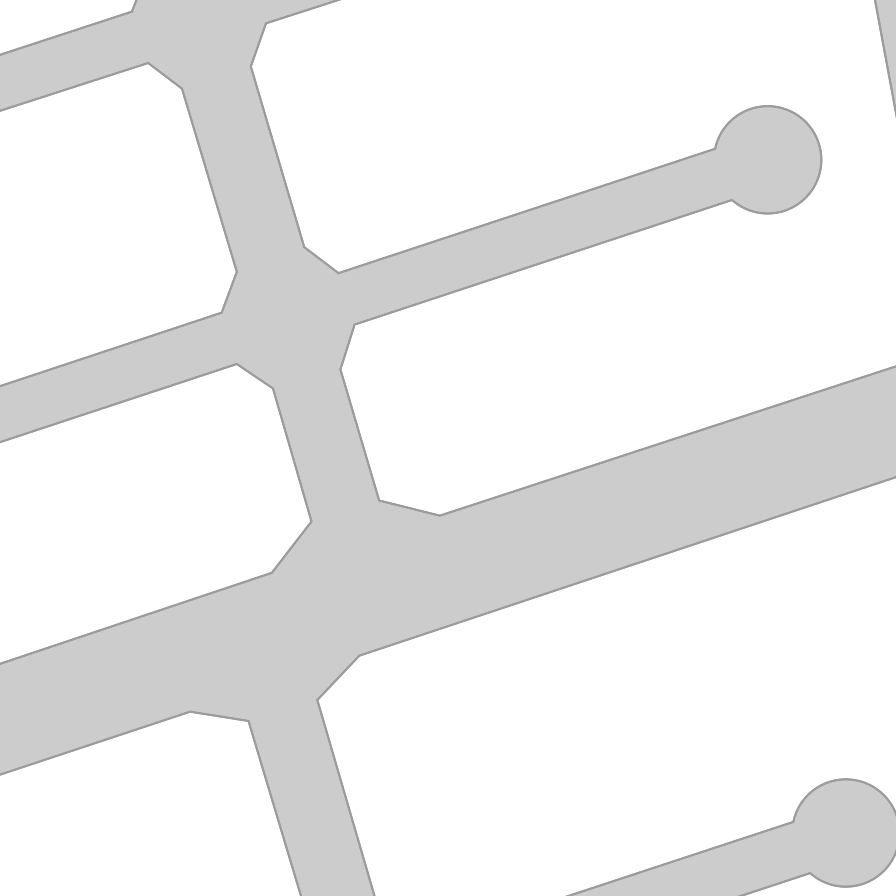
Give the GLSL for this pattern, as a WebGL 2 fragment shader.

```glsl
#version 300 es
precision highp float;

uniform vec2 u_resolution;
out vec4 fragColor;

// Lengths are in plan units, PLAN_SIZE of them per canvas side
const float PLAN_SIZE = 768.0;
const float STEM_HALF_WIDTH = 23.1;
const float BULB_RADIUS = 46.0;
const float STROKE_HALF_WIDTH = 1.0;
const vec3 BLOCK_COLOR = vec3(1.0);
const vec3 ROAD_COLOR = vec3(0.8);
const vec3 STROKE_COLOR = vec3(0.61);

// Signed distance to the line a-b, negative on its left
float edge(vec2 p, vec2 a, vec2 b) {
    vec2 along = normalize(b - a);
    return dot(p - a, vec2(along.y, -along.x));
}

// Convex corner with its tip cut off between b and c
float cutCorner(vec2 p, vec2 a, vec2 b, vec2 c, vec2 d) {
    return max(edge(p, b, c), max(edge(p, a, b), edge(p, c, d)));
}

// Block with two cut corners, open between f and a
float cutBlock(vec2 p, vec2 a, vec2 b, vec2 c, vec2 d, vec2 e, vec2 f) {
    return max(cutCorner(p, a, b, c, d), cutCorner(p, c, d, e, f));
}

// Dead-end street: a straight stem with a round turning place
float deadEnd(vec2 p, vec2 start, vec2 bulb) {
    vec2 q = p - start;
    vec2 axis = bulb - start;
    float t = clamp(dot(q, axis) / dot(axis, axis), 0.0, 1.0);
    float stem = length(q - axis * t) - STEM_HALF_WIDTH;
    return min(stem, length(p - bulb) - BULB_RADIUS);
}

float leftBlocks(vec2 p) {
    float top = max(edge(p, vec2(0, 721), vec2(113, 758)),
                    edge(p, vec2(113, 758), vec2(117, 768)));
    float upper = cutBlock(p, vec2(0, 437), vec2(190, 500), vec2(203, 535),
                           vec2(156, 692), vec2(127, 714), vec2(0, 673));
    float lower = cutBlock(p, vec2(0, 199), vec2(233, 277), vec2(267, 321),
                           vec2(234, 435), vec2(203, 456), vec2(0, 389));
    float bottom = cutCorner(p, vec2(258, 0), vec2(213, 150),
                             vec2(163, 158), vec2(0, 104));
    return min(min(top, upper), min(lower, bottom));
}

float rightBlocks(vec2 p) {
    // Upper block, with a flared street mouth and a slanted far side
    float upper = cutBlock(p, vec2(290, 768), vec2(228, 748), vec2(215, 711),
                           vec2(325, 339), vec2(377, 326), vec2(768, 454));
    upper = max(upper, edge(p, vec2(768, 671), vec2(750, 768)));
    float mouth = cutCorner(p, vec2(292, 452), vec2(304, 490),
                            vec2(290, 534), vec2(261, 556));
    float street = min(mouth, deadEnd(p, vec2(240, 493), vec2(658, 631)));
    upper = max(upper, -street);

    // Lower block, whose street enters from below
    float lower = cutCorner(p, vec2(768, 359), vec2(308, 206),
                            vec2(272, 168), vec2(321, 0));
    lower = max(lower, -deadEnd(p, vec2(400, -53), vec2(725, 54)));
    return min(upper, lower);
}

void main() {
    vec2 p = gl_FragCoord.xy / u_resolution * PLAN_SIZE;
    float halfPixel = 0.5 * PLAN_SIZE / min(u_resolution.x, u_resolution.y);

    // Pale blocks on the road surface, with a thin outline
    float d = min(leftBlocks(p), rightBlocks(p));
    float road = smoothstep(-halfPixel, halfPixel, d);
    float stroke = 1.0 - smoothstep(STROKE_HALF_WIDTH - halfPixel,
                                    STROKE_HALF_WIDTH + halfPixel, abs(d));
    vec3 color = mix(BLOCK_COLOR, ROAD_COLOR, road);
    fragColor = vec4(mix(color, STROKE_COLOR, stroke), 1.0);
}
```
